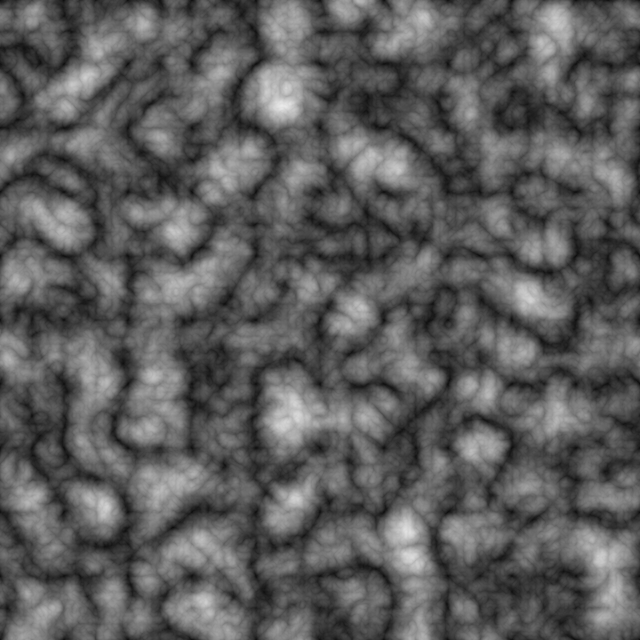
A three.js fragment shader for this texture:

```glsl
varying vec2 vUv;

const float BASE_CELLS = 10.0;
const float OCTAVE_GAIN = 0.5;
const float CREASE_GREY = 0.045;
const float CONTRAST = 0.96;
const float TAU = 6.2831853;

float hash(vec2 p) {
  vec3 q = fract(vec3(p.xyx) * 0.1031);
  q += dot(q, q.yzx + 33.33);
  return fract((q.x + q.y) * q.z);
}

// Slope of a randomly turned unit gradient at a lattice corner
float cornerSlope(vec2 cell, vec2 offset, vec2 corner) {
  float angle = TAU * hash(cell + corner);
  return dot(vec2(cos(angle), sin(angle)), offset - corner);
}

float gradientNoise(vec2 p) {
  vec2 cell = floor(p);
  vec2 f = fract(p);
  vec2 blend = f * f * (3.0 - 2.0 * f);
  float low = mix(cornerSlope(cell, f, vec2(0.0, 0.0)),
                  cornerSlope(cell, f, vec2(1.0, 0.0)), blend.x);
  float high = mix(cornerSlope(cell, f, vec2(0.0, 1.0)),
                   cornerSlope(cell, f, vec2(1.0, 1.0)), blend.x);
  return mix(low, high, blend.y);
}

// Folded octaves: each zero crossing becomes a dark crease
float turbulence(vec2 p, float gain) {
  float sum = 0.0;
  float amplitude = 1.0;
  for (int octave = 0; octave < 5; octave++) {
    sum += amplitude * abs(gradientNoise(p));
    p = p * 2.0 + vec2(37.0, 91.0);
    amplitude *= gain;
  }
  return sum;
}

void main() {
  float clouds = turbulence(vUv * BASE_CELLS + vec2(13.0, 57.0), OCTAVE_GAIN);
  float grey = clamp(CREASE_GREY + CONTRAST * clouds, 0.0, 1.0);
  gl_FragColor = vec4(vec3(grey), 1.0);
}
```
